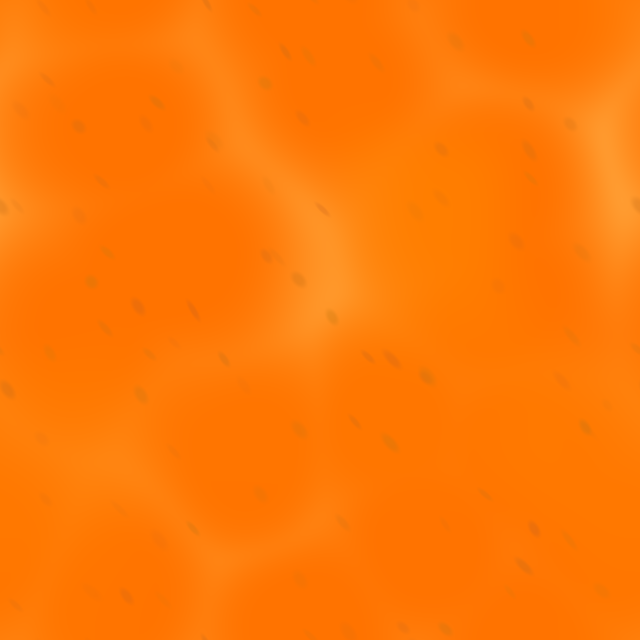
A WebGL 1 fragment shader for this texture:

```glsl
precision highp float;
// Soft molten orange: a wrapped, smoothed cell distance gives dim round pools
// with pale glows where pools meet; broad noise varies the hue and the glow.
// Small faint slanted flecks are scattered on a jittered wrapping grid.

uniform vec2 u_resolution;

#define POOLS 4.0
#define POOL_BLEND 14.0
#define WARP 0.045
#define GLOW_START 0.26
#define GLOW_RANGE 0.72
#define FLECK_GRID 12.0
#define FLECK_SHARE 0.6
#define FLECK_ANGLE -0.87
#define FLECK_OPACITY 0.34
#define BASE_COLOR vec3(1.0, 0.45, 0.0)
#define GLOW_COLOR vec3(1.0, 0.66, 0.25)
#define AMBER_COLOR vec3(1.0, 0.53, 0.0)

float hash(vec2 p) {
  vec3 q = fract(vec3(p.xyx) * 0.1031);
  q += dot(q, q.yzx + 33.33);
  return fract((q.x + q.y) * q.z);
}

vec2 hash2(vec2 p) {
  return vec2(hash(p + 17.0), hash(p + 71.0));
}

// Value noise that repeats after a whole number of cells
float wrapNoise(vec2 uv, float period, float seed) {
  vec2 p = uv * period;
  vec2 cell = floor(p);
  vec2 f = p - cell;
  f = f * f * f * (f * (f * 6.0 - 15.0) + 10.0);
  vec2 lo = mod(cell, period) + seed;
  vec2 hi = mod(cell + 1.0, period) + seed;
  float bottom = mix(hash(lo), hash(vec2(hi.x, lo.y)), f.x);
  float top = mix(hash(vec2(lo.x, hi.y)), hash(hi), f.x);
  return mix(bottom, top, f.y);
}

// Smoothed distance to the nearest pool centre, in cell units
float poolDistance(vec2 uv) {
  vec2 p = uv * POOLS;
  vec2 cell = floor(p);
  float sum = 0.0;
  for (int y = -2; y <= 2; y++) {
    for (int x = -2; x <= 2; x++) {
      vec2 id = cell + vec2(float(x), float(y));
      vec2 centre = id + hash2(mod(id, POOLS) + 5.0);
      sum += exp(-POOL_BLEND * length(p - centre));
    }
  }
  return -log(sum) / POOL_BLEND;
}

// Blends the slanted flecks over a colour
vec3 addFlecks(vec3 color, vec2 uv) {
  vec2 p = uv * FLECK_GRID;
  vec2 cell = floor(p);
  for (int y = -1; y <= 1; y++) {
    for (int x = -1; x <= 1; x++) {
      vec2 id = cell + vec2(float(x), float(y));
      vec2 key = mod(id, FLECK_GRID) + 131.0;
      vec2 d = p - id - hash2(key);
      float angle = FLECK_ANGLE + 0.35 * (hash(key + 7.0) - 0.5);
      vec2 along = vec2(cos(angle), sin(angle));
      vec2 size = mix(vec2(0.16, 0.06), vec2(0.29, 0.15), hash2(key + 29.0));
      vec2 q = vec2(dot(d, along), dot(d, vec2(-along.y, along.x))) / size;
      float shape = 1.0 - smoothstep(0.35, 1.1, length(q));
      float present = step(hash(key + 43.0), FLECK_SHARE);
      float strength = FLECK_OPACITY * mix(0.25, 1.0, hash(key + 59.0));
      vec3 tint = mix(vec3(0.78, 0.38, 0.12), vec3(0.78, 0.48, 0.06), hash(key + 83.0));
      color = mix(color, tint, shape * present * strength);
    }
  }
  return color;
}

void main() {
  vec2 uv = gl_FragCoord.xy / u_resolution;

  // Bend the pools so that the glows are uneven
  vec2 bend = vec2(wrapNoise(uv, 5.0, 211.0), wrapNoise(uv, 5.0, 307.0)) - 0.5;
  float d = poolDistance(uv + WARP * bend);

  // Pale glow, faded in some broad regions
  float t = clamp((d - GLOW_START) / GLOW_RANGE, 0.0, 1.2);
  float region = smoothstep(0.15, 0.75, wrapNoise(uv, 3.0, 401.0));
  float glow = min(t * t * mix(0.45, 1.25, region), 1.0);

  // Broad amber drift beneath the glow
  float amber = smoothstep(0.4, 0.95, wrapNoise(uv, 3.0, 503.0));
  vec3 color = mix(BASE_COLOR, AMBER_COLOR, 0.6 * amber * (1.0 - region));
  color = mix(color, GLOW_COLOR, glow);

  gl_FragColor = vec4(addFlecks(color, uv), 1.0);
}
```
